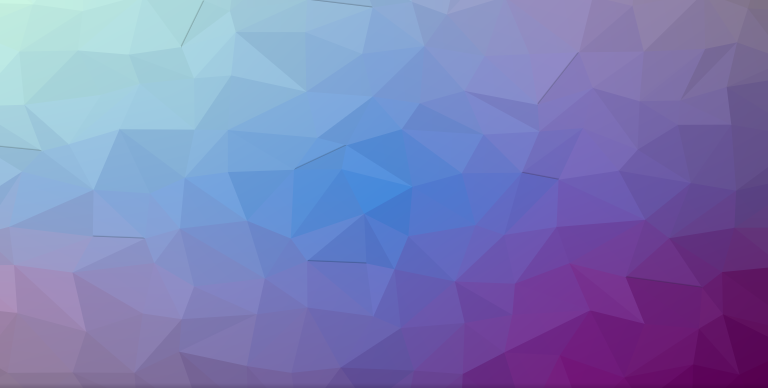
A WebGL 1 fragment shader for this background:

```glsl
precision highp float;
// Low-poly mosaic of flat triangles over a mint, blue, mauve and plum gradient.

uniform vec2 u_resolution;

#define CELLS vec2(14.0, 8.5)   // mesh cells across and up the canvas
#define JITTER 0.72             // vertex scatter, as a share of a cell
#define FLATNESS 0.78           // 0 = smooth gradient, 1 = flat facets
#define FACET_CONTRAST 0.045    // random tone range between facets
#define SEAM_SHARE 0.04         // share of facets with a dark edge
#define SEAM_WIDTH 0.005        // in canvas heights
#define SEAM_DEPTH 0.22

float hash(vec2 p) {
  return fract(sin(dot(p, vec2(127.1, 311.7))) * 43758.55);
}

float cross2(vec2 a, vec2 b) {
  return a.x * b.y - a.y * b.x;
}

// Five evenly spaced colour stops.
vec3 ramp(float t, vec3 a, vec3 b, vec3 c, vec3 d, vec3 e) {
  t = clamp(t, 0.0, 1.0) * 4.0;
  vec3 color = mix(a, b, min(t, 1.0));
  color = mix(color, c, clamp(t - 1.0, 0.0, 1.0));
  color = mix(color, d, clamp(t - 2.0, 0.0, 1.0));
  return mix(color, e, clamp(t - 3.0, 0.0, 1.0));
}

// Horizontal ramps blended from bottom to top.
vec3 gradient(vec2 uv) {
  vec3 bottom = ramp(uv.x, vec3(0.55, 0.47, 0.58), vec3(0.48, 0.41, 0.60),
    vec3(0.38, 0.30, 0.59), vec3(0.45, 0.08, 0.47), vec3(0.34, 0.00, 0.31));
  vec3 lower = ramp(uv.x, vec3(0.66, 0.54, 0.71), vec3(0.54, 0.54, 0.77),
    vec3(0.40, 0.42, 0.75), vec3(0.47, 0.20, 0.58), vec3(0.38, 0.09, 0.39));
  vec3 middle = ramp(uv.x, vec3(0.55, 0.69, 0.85), vec3(0.47, 0.64, 0.86),
    vec3(0.25, 0.52, 0.85), vec3(0.42, 0.36, 0.72), vec3(0.35, 0.26, 0.51));
  vec3 upper = ramp(uv.x, vec3(0.68, 0.86, 0.87), vec3(0.61, 0.79, 0.87),
    vec3(0.45, 0.60, 0.84), vec3(0.53, 0.48, 0.75), vec3(0.42, 0.36, 0.56));
  vec3 top = ramp(uv.x, vec3(0.78, 0.95, 0.88), vec3(0.68, 0.86, 0.87),
    vec3(0.56, 0.69, 0.84), vec3(0.61, 0.55, 0.74), vec3(0.50, 0.45, 0.53));
  return ramp(uv.y, bottom, lower, middle, upper, top);
}

// Scattered mesh vertex, in canvas heights.
vec2 vertex(vec2 id, vec2 canvas) {
  vec2 offset = vec2(hash(id), hash(id + 57.3)) - 0.5;
  return (id + 0.5 + JITTER * offset) / CELLS * canvas;
}

// Signed distance to the line from a to b, positive on its left.
float edge(vec2 p, vec2 a, vec2 b) {
  return cross2(b - a, p - a) / length(b - a);
}

// Colour of one counterclockwise facet, weighted by its coverage.
vec4 facet(vec2 p, vec2 a, vec2 b, vec2 c, float seed, vec2 canvas) {
  float seamDistance = edge(p, a, b);
  float inside = min(seamDistance, min(edge(p, b, c), edge(p, c, a)));
  float coverage = clamp(inside * u_resolution.y + 0.5, 0.0, 1.0);
  vec2 samplePoint = mix(p, (a + b + c) / 3.0, FLATNESS);
  vec3 color = gradient(samplePoint / canvas);
  color += FACET_CONTRAST * (seed - 0.5);
  float seam = step(1.0 - SEAM_SHARE, fract(seed * 37.0));
  color *= 1.0 - SEAM_DEPTH * seam
    * (1.0 - smoothstep(0.0, SEAM_WIDTH, seamDistance));
  return vec4(color, 1.0) * coverage;
}

void main() {
  vec2 canvas = vec2(u_resolution.x / u_resolution.y, 1.0);
  vec2 p = gl_FragCoord.xy / u_resolution.y;
  vec2 home = floor(p / canvas * CELLS - 0.5);
  vec4 sum = vec4(0.0);

  // Split each nearby quad along its better balanced diagonal.
  for (int j = -1; j <= 1; j++) {
    for (int i = -1; i <= 1; i++) {
      vec2 id = home + vec2(float(i), float(j));
      vec2 a = vertex(id, canvas);
      vec2 b = vertex(id + vec2(1.0, 0.0), canvas);
      vec2 c = vertex(id + vec2(1.0, 1.0), canvas);
      vec2 d = vertex(id + vec2(0.0, 1.0), canvas);
      float rising = min(cross2(b - a, c - a), cross2(c - a, d - a));
      float falling = min(cross2(b - a, d - a), cross2(c - b, d - b));
      bool useRising = rising > falling;
      vec2 firstTip = useRising ? c : d;
      vec2 secondStart = useRising ? a : b;
      sum += facet(p, a, b, firstTip, hash(id + 11.7), canvas);
      sum += facet(p, secondStart, c, d, hash(id + 83.1), canvas);
    }
  }

  vec3 color = sum.rgb / max(sum.a, 0.001);
  // Faint shade along the bottom border.
  color *= 0.88 + 0.12 * smoothstep(0.0, 0.015, p.y);
  gl_FragColor = vec4(color, 1.0);
}
```
